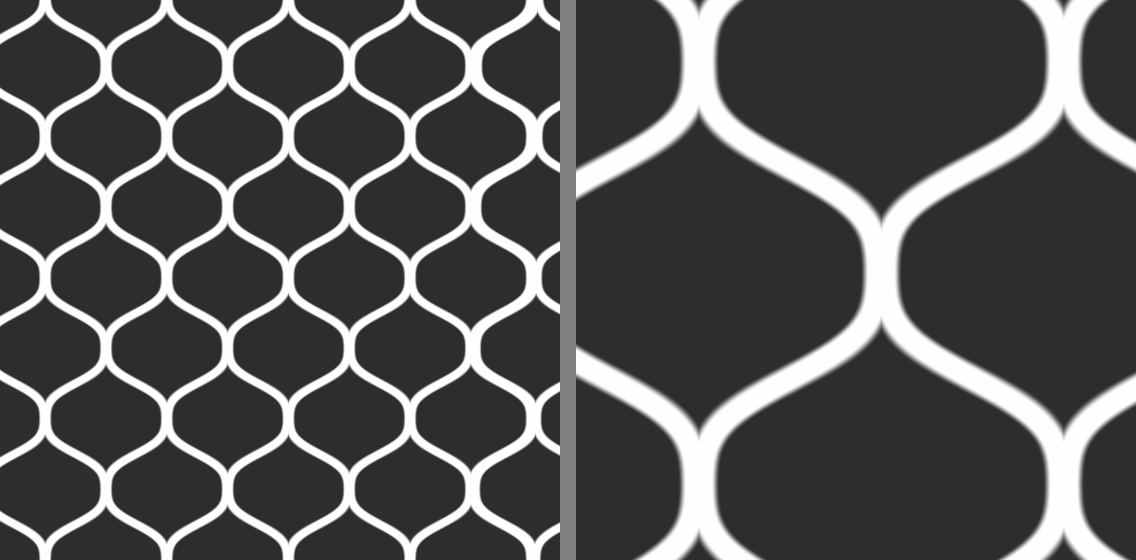
Left, the full canvas; right, a detail of the centre.
A WebGL 2 fragment shader for this pattern:

```glsl
#version 300 es
precision highp float;
// Ogee lattice: white wavy strands touching in pairs on charcoal, with one wider seam.

uniform vec2 u_resolution;
out vec4 fragColor;

const vec3 CHARCOAL = vec3(0.178);
const vec3 WHITE = vec3(0.995);

const float TAU = 6.2831853;
const float COLUMN_STEP = 0.1086;   // distance between neighbouring node columns
const float ROW_PERIOD = 0.2518;    // height of one full wave
const vec2 NODE_ORIGIN = vec2(0.0807, 0.5043);
const float HALF_WIDTH = 0.0076;    // half the strand thickness
const float NODE_GAP = 0.0023;      // strand centre to node centre
const float SOFTNESS = 0.0025;
const int SEAM_STRAND = 7;

// Cosine with a third harmonic, giving a steeper crossing; returns value and slope.
vec2 ogeeWave(float y, float period) {
    float k = TAU / period;
    float a = k * y;
    float value = 1.1 * cos(a) - 0.1 * cos(3.0 * a);
    float slope = k * (0.3 * sin(3.0 * a) - 1.1 * sin(a));
    return vec2(value, slope);
}

// Signed distance to a strand, with extra horizontal width.
float strandDistance(float x, float centre, vec2 wave, float amplitude, float halfWidth, float extra) {
    float offset = abs(x - centre - amplitude * wave.x) - 0.5 * extra;
    float slope = amplitude * wave.y;
    return offset / sqrt(1.0 + slope * slope) - halfWidth;
}

// Nearest strand; strands beyond the seam are pushed right by its extra width.
float latticeDistance(vec2 p, float seamWidth) {
    vec2 wave = ogeeWave(p.y - NODE_ORIGIN.y, ROW_PERIOD);
    float amplitude = 0.5 * COLUMN_STEP - NODE_GAP;
    float nearest = 1.0;
    for (int i = -1; i <= 9; i++) {
        float side = (i & 1) == 0 ? -1.0 : 1.0;
        float extra = i == SEAM_STRAND ? seamWidth : 0.0;
        float shift = i > SEAM_STRAND ? seamWidth : 0.5 * extra;
        float centre = NODE_ORIGIN.x + (float(i) + 0.5) * COLUMN_STEP + shift;
        float d = strandDistance(p.x, centre, wave, side * amplitude, HALF_WIDTH, extra);
        nearest = min(nearest, d);
    }
    return nearest;
}

void main() {
    vec2 uv = gl_FragCoord.xy / u_resolution;
    float seamWidth = mix(0.0055, 0.0105, uv.y);   // the seam widens upwards
    float d = latticeDistance(uv, seamWidth);
    float coverage = 1.0 - smoothstep(-SOFTNESS, SOFTNESS, d);
    fragColor = vec4(mix(CHARCOAL, WHITE, coverage), 1.0);
}
```
